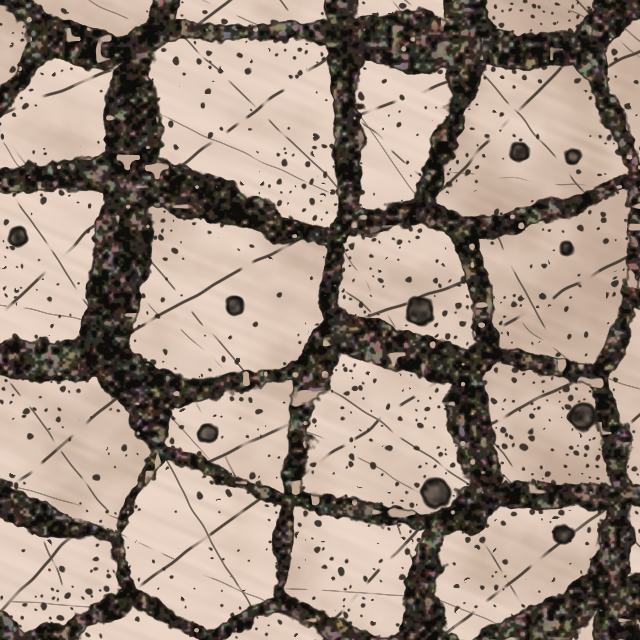
Give the GLSL for this texture, as a WebGL 1 fragment shader.

```glsl
precision highp float;
// Thin section of pale cracked mineral grains set in a dark speckled matrix.
uniform vec2 u_resolution;

const float GRAIN_SCALE = 4.2;
const vec3 PALE = vec3(0.905, 0.82, 0.76);
const vec3 TAN = vec3(0.76, 0.66, 0.59);
const vec3 STONE = vec3(0.53, 0.47, 0.42);
const vec3 BROWN = vec3(0.20, 0.17, 0.14);
const vec3 BLACK = vec3(0.055, 0.05, 0.04);

float hash(vec2 p) {
  return fract(sin(dot(p, vec2(127.1, 311.7))) * 43758.5453);
}

vec2 hash2(vec2 p) {
  return vec2(hash(p), hash(p + 37.3));
}

float noise(vec2 p) {
  vec2 i = floor(p), f = fract(p);
  f = f * f * (3.0 - 2.0 * f);
  return mix(mix(hash(i), hash(i + vec2(1.0, 0.0)), f.x),
             mix(hash(i + vec2(0.0, 1.0)), hash(i + vec2(1.0, 1.0)), f.x), f.y);
}

float fbm(vec2 p) {
  float sum = 0.0, amp = 0.5;
  for (int k = 0; k < 4; k++) {
    sum += amp * noise(p);
    p = p * 2.03 + 17.1;
    amp *= 0.5;
  }
  return sum / 0.9375;
}

vec2 grainCenter(vec2 id) {
  return id + 0.12 + 0.76 * hash2(id);
}

float grainWeight(vec2 id) {
  return 0.35 * hash(id + 71.7);
}

// Weighted cells: xy = id of the owning grain, z = distance to its border
vec3 grainCell(vec2 p) {
  vec2 base = floor(p), id = base;
  float best = 100.0;
  for (int y = -2; y <= 2; y++) for (int x = -2; x <= 2; x++) {
    vec2 other = base + vec2(float(x), float(y));
    vec2 d = p - grainCenter(other);
    float power = dot(d, d) - grainWeight(other);
    if (power < best) { best = power; id = other; }
  }
  float border = 100.0;
  for (int y = -2; y <= 2; y++) for (int x = -2; x <= 2; x++) {
    vec2 other = base + vec2(float(x), float(y));
    vec2 d = p - grainCenter(other);
    float gap = length(grainCenter(other) - grainCenter(id));
    float power = dot(d, d) - grainWeight(other);
    if (gap > 0.001) border = min(border, (power - best) / (2.0 * gap));
  }
  return vec3(id, border);
}

// Scattered discs: x = coverage, y = dark rim
vec2 discs(vec2 p, float chance, float minR, float maxR, float soft) {
  vec2 base = floor(p), result = vec2(0.0);
  for (int y = -1; y <= 1; y++) for (int x = -1; x <= 1; x++) {
    vec2 id = base + vec2(float(x), float(y));
    float size = hash(id + 9.4);
    float r = mix(minR, maxR, size * size);
    float d = length(p - id - 0.15 - 0.7 * hash2(id + 4.2)) - r;
    float on = step(hash(id + 53.9), chance);
    result.x = max(result.x, on * (1.0 - smoothstep(-soft, soft, d)));
    result.y = max(result.y, on * (1.0 - smoothstep(0.0, 2.0 * soft, abs(d + soft))));
  }
  return result;
}

// Broken straight crack through a grain, in canvas units
float crack(vec2 p, float angle, float offset, float width, float seed) {
  vec2 dir = vec2(cos(angle), sin(angle));
  float along = dot(p, dir);
  float across = dot(p, vec2(-dir.y, dir.x)) - offset;
  across += 0.006 * (noise(vec2(along * 30.0, seed)) - 0.5);
  float broken = smoothstep(0.25, 0.55, noise(vec2(along * 45.0, seed + 8.0)));
  return broken * (1.0 - smoothstep(width * 0.4, width * 1.6, abs(across)));
}

vec3 matrixColor(vec2 p) {
  float grit = 0.65 * noise(p * 115.0) + 0.35 * noise(p * 210.0 + 5.0);
  float patches = fbm(p * 13.0 + 60.0);
  float tone = grit + 0.35 * (patches - 0.5);
  vec3 color = mix(BLACK, BROWN, smoothstep(0.28, 0.52, tone));
  color = mix(color, STONE, smoothstep(0.55, 0.82, tone));
  vec3 tint = vec3(noise(p * 90.0 + 11.0), noise(p * 90.0 + 47.0), noise(p * 90.0 + 83.0));
  color *= 0.82 + 0.36 * tint;
  float chip = noise(p * 65.0 + 31.0) + 0.5 * (fbm(p * 10.0 + 3.0) - 0.5);
  return mix(color, TAN, smoothstep(0.87, 0.95, chip));
}

vec3 grainColor(vec2 p, vec2 id, float depth) {
  vec2 local = p - grainCenter(id) / GRAIN_SCALE;
  float kind = hash(id + 23.0);
  vec2 dir = vec2(cos(0.4), -sin(0.4));
  vec2 grainAxis = vec2(dot(p, dir), dot(p, vec2(-dir.y, dir.x)));
  float stria = noise(grainAxis * vec2(9.0, 100.0)) - 0.5;
  float stain = 0.65 * fbm(p * 9.0 + id) + 0.5 * kind - 0.35;
  vec3 color = mix(PALE, TAN, smoothstep(0.05, 0.6, stain)) + 0.05 * stria;
  // Pits gather in drifts and near the rim
  float drift = smoothstep(0.45, 0.72, fbm(p * 11.0 + 20.0));
  float rim = 1.0 - smoothstep(0.0, 0.035, depth);
  float chance = 0.07 + 0.4 * drift + 0.25 * rim + 0.35 * step(0.82, kind);
  vec2 warped = p + 0.005 * (vec2(noise(p * 90.0), noise(p * 90.0 + 7.0)) - 0.5);
  float pits = discs(warped * 68.0, chance, 0.1, 0.36, 0.1).x;
  color = mix(color, BROWN * 0.8, 0.88 * pits);
  // Cracks follow two cleavage directions
  vec2 jitter = hash2(id + 2.0) - 0.5;
  float lines = crack(local, 0.6 + 0.5 * jitter.x, 0.07 * jitter.y, 0.0022, kind * 90.0);
  lines = max(lines, 0.75 * crack(local, -0.9 + 0.6 * jitter.y, 0.12 * jitter.x, 0.0014, kind * 50.0));
  lines = max(lines, 0.5 * crack(local, -0.5 + jitter.x, -0.06, 0.0011, kind * 70.0));
  color = mix(color, BROWN, 0.85 * lines);
  // Round inclusions with dark rims
  vec2 bubble = discs(warped * 7.0, 0.3, 0.07, 0.17, 0.018);
  vec3 core = mix(BLACK, STONE, 0.75 * noise(p * 110.0));
  color = mix(color, core, 0.92 * bubble.x);
  return mix(color, BLACK, 0.7 * bubble.y);
}

void main() {
  vec2 p = gl_FragCoord.xy / u_resolution.y;
  vec2 bend = vec2(fbm(p * 9.0), fbm(p * 9.0 + 40.0)) - 0.5;
  vec3 cell = grainCell((p + 0.035 * bend) * GRAIN_SCALE);
  // Uneven gaps and ragged edges
  float gap = 0.004 + 0.016 * hash(cell.xy + 61.0) + 0.03 * smoothstep(0.4, 0.75, fbm(p * 5.0 + 90.0));
  float ragged = 0.013 * (fbm(p * 42.0) - 0.5) + 0.006 * (noise(p * 110.0) - 0.5);
  float depth = cell.z / GRAIN_SCALE - gap + ragged;
  vec3 color = mix(matrixColor(p), grainColor(p, cell.xy, depth), smoothstep(-0.0015, 0.0025, depth));
  float outline = 1.0 - smoothstep(0.0, 0.004, abs(depth + 0.001));
  color = mix(color, BROWN * 0.7, 0.6 * outline);
  gl_FragColor = vec4(clamp(color, 0.0, 1.0), 1.0);
}
```
